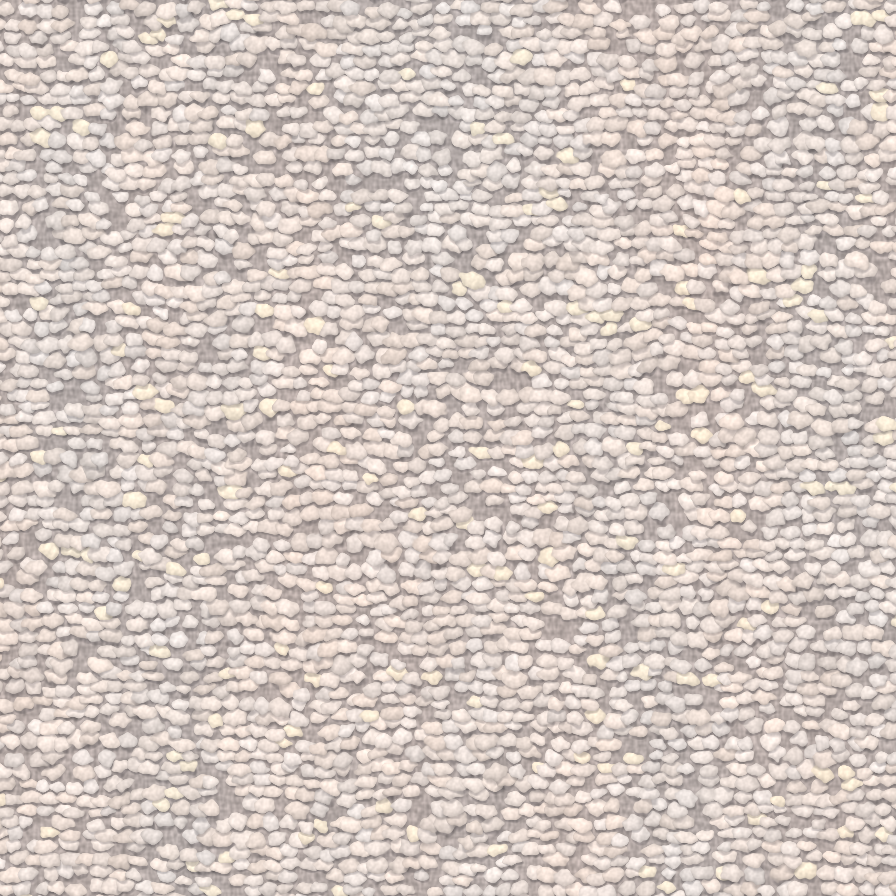
Write a Shadertoy shader that draws this texture.

```glsl
// Pale boucle fabric: staggered rows of soft rounded yarn nubs over grey threads.
// Jittered ellipses are painted row by row, each with a shadow below it;
// gradient noise bends the rows and adds fibres and faint colour streaks.

vec2 hash2(vec2 p) {
    vec3 q = fract(p.xyx * vec3(0.1031, 0.1030, 0.0973));
    q += dot(q, q.yzx + 33.33);
    return fract((q.xx + q.yz) * q.zy);
}

float gradientNoise(vec2 p) {
    vec2 cell = floor(p), f = fract(p);
    vec2 u = f * f * f * (f * (f * 6.0 - 15.0) + 10.0);
    float corner[4];
    for (int k = 0; k < 4; k++) {
        vec2 o = vec2(k & 1, k >> 1);
        float angle = 6.2832 * hash2(cell + o + 71.0).x;
        corner[k] = dot(vec2(cos(angle), sin(angle)), f - o);
    }
    return 1.4 * mix(mix(corner[0], corner[1], u.x), mix(corner[2], corner[3], u.x), u.y);
}

mat2 rotation(float a) {
    return mat2(cos(a), sin(a), -sin(a), cos(a));
}

// Dome height of an ellipse: 1 at the centre, 0 on the rim
float dome(vec2 d, vec2 radius) {
    d /= radius;
    return 1.0 - dot(d, d);
}

// Grey ground seen in the gaps, crossed by short upright threads
vec3 groundColor(vec2 uv) {
    float threads = gradientNoise(uv * vec2(250.0, 110.0));
    float weft = gradientNoise(uv * vec2(60.0, 210.0) + 19.0);
    return vec3(0.71, 0.665, 0.65) * (1.0 + 0.13 * threads + 0.10 * weft);
}

// Lit surface of one nub; d is the offset from its centre
vec3 nubColor(float height, vec2 d, vec2 seed) {
    float tone = 0.755 + 0.215 * sqrt(max(height, 0.0));
    tone += 0.07 * d.y - 0.02 * d.x + 0.09 * (seed.x - 0.5);
    vec3 tint = mix(vec3(0.985, 0.945, 0.925), vec3(1.01, 0.94, 0.895), seed.y);
    tint = mix(tint, vec3(1.01, 0.95, 0.865), step(0.95, seed.x));
    return tone * tint;
}

void mainImage(out vec4 fragColor, in vec2 fragCoord) {
    vec2 uv = fragCoord / iResolution.y;

    // Wavy rows and slightly ragged outlines
    vec2 p = uv * vec2(52.0, 67.0);
    p.y += 0.55 * gradientNoise(uv * vec2(10.0, 13.0));
    p += 0.20 * vec2(gradientNoise(uv * 95.0), gradientNoise(uv * 95.0 + 37.0));

    vec3 color = groundColor(uv);

    // Paint nubs from the lower row upwards, so upper ones overhang
    for (int j = -1; j <= 1; j++) {
        float row = floor(p.y) + float(j);
        float shift = 0.5 * mod(row, 2.0) + 0.5 * hash2(vec2(row, 5.0)).x;
        for (int i = -1; i <= 1; i++) {
            vec2 id = vec2(floor(p.x + shift) + float(i), row);
            vec2 seed = hash2(id + 113.0);
            vec2 jitter = hash2(id + 251.0) - 0.5;
            vec2 shape = hash2(id + 397.0);
            if (shape.x < 0.09) continue;

            vec2 d = p + vec2(shift, 0.0) - id - 0.5 - jitter * vec2(0.6, 0.45);
            vec2 radius = vec2(0.65, 0.55) * mix(0.8, 1.13, shape.y);
            radius.x *= mix(0.85, 1.15, seed.y);
            mat2 turn = rotation(0.7 * (seed.x - 0.5));

            float shadow = dome(turn * (d + vec2(-0.04, 0.26)), radius);
            color *= 1.0 - vec3(0.20, 0.20, 0.19) * smoothstep(0.0, 0.6, shadow);

            float height = dome(turn * d, radius);
            color = mix(color, nubColor(height, d / radius, seed), smoothstep(0.0, 0.24, height));
        }
    }

    // Fine fibres
    float fibre = gradientNoise(rotation(0.5) * uv * vec2(210.0, 150.0));
    fibre += 0.7 * gradientNoise(uv * 300.0 + 53.0);
    color *= 1.0 + 0.055 * fibre;

    // Broad cool and warm streaks along the cloth
    float streak = gradientNoise(uv * vec2(7.0, 1.6) + 11.0);
    float patches = gradientNoise(uv * vec2(18.0, 14.0) + 29.0);
    color *= 1.0 + vec3(0.022, 0.004, -0.006) * streak + 0.025 * patches;

    fragColor = vec4(clamp(color, 0.0, 1.0), 1.0);
}
```
